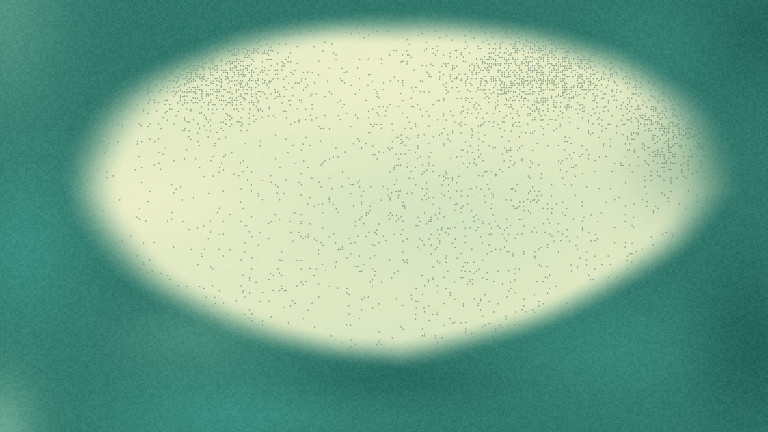
Reproduce this background procedurally as a Shadertoy shader.

```glsl
// A soft cream oval glowing inside a mottled teal vignette, dusted with fine stipple.
#define OVAL_CENTER vec2(0.523, 0.558)
#define OVAL_RADII vec2(0.414, 0.388)
#define EDGE_INNER 0.87
#define EDGE_OUTER 1.08
#define GRAIN_ROWS 288.0
#define GRAIN_AMOUNT 0.05
#define SPECK_ROWS 200.0
#define SPECK_DARKNESS 0.5

const vec3 CREAM = vec3(0.88, 0.915, 0.765);
const vec3 WARM_CREAM = vec3(0.925, 0.94, 0.79);
const vec3 SAGE = vec3(0.835, 0.893, 0.755);
const vec3 SHADED_SAGE = vec3(0.60, 0.73, 0.61);
const vec3 TEAL = vec3(0.195, 0.475, 0.425);
const vec3 BRIGHT_TEAL = vec3(0.235, 0.56, 0.505);
const vec3 DEEP_TEAL = vec3(0.125, 0.355, 0.32);
const vec3 MIST = vec3(0.46, 0.69, 0.59);
const vec3 INK = vec3(0.22, 0.34, 0.29);

float hash(vec2 p) {
    vec3 q = fract(p.xyx * 0.1031);
    q += dot(q, q.yzx + 33.33);
    return fract((q.x + q.y) * q.z);
}

float noise(vec2 p) {
    vec2 i = floor(p), f = fract(p);
    f = f * f * (3.0 - 2.0 * f);
    return mix(mix(hash(i), hash(i + vec2(1, 0)), f.x),
               mix(hash(i + vec2(0, 1)), hash(i + vec2(1, 1)), f.x), f.y);
}

// Soft elliptical patch, 1 at its centre
float patchAt(vec2 uv, vec2 center, vec2 size) {
    vec2 d = (uv - center) / size;
    return exp(-dot(d, d));
}

// Normalised radius of the oval, pulled in at the lower right
float ovalRadius(vec2 uv) {
    vec2 q = (uv - OVAL_CENTER) / OVAL_RADII;
    float corner = abs(q.x * q.y);
    float pull = q.y > 0.0 ? -0.06 : (q.x > 0.0 ? 0.30 : 0.08);
    return length(q) + pull * corner;
}

vec3 surround(vec2 uv) {
    vec3 c = TEAL;
    c = mix(c, BRIGHT_TEAL, 0.9 * patchAt(uv, vec2(0.03, 0.43), vec2(0.08, 0.20)));
    c = mix(c, BRIGHT_TEAL, 0.9 * patchAt(uv, vec2(0.30, 0.04), vec2(0.16, 0.10)));
    c = mix(c, BRIGHT_TEAL, 0.6 * patchAt(uv, vec2(0.80, 0.19), vec2(0.13, 0.12)));
    c = mix(c, BRIGHT_TEAL, 0.4 * patchAt(uv, vec2(0.87, 0.89), vec2(0.07, 0.08)));
    c = mix(c, MIST, 0.5 * patchAt(uv, vec2(0.0, 1.0), vec2(0.08, 0.25)));
    c = mix(c, MIST, 0.8 * patchAt(uv, vec2(0.0, 0.0), vec2(0.05, 0.13)));
    c = mix(c, MIST, 0.3 * patchAt(uv, vec2(0.25, 0.22), vec2(0.10, 0.08)));
    c = mix(c, DEEP_TEAL, 0.7 * patchAt(uv, vec2(0.98, 0.20), vec2(0.07, 0.20)));
    c = mix(c, DEEP_TEAL, 0.6 * patchAt(uv, vec2(1.0, 0.93), vec2(0.09, 0.14)));
    c = mix(c, DEEP_TEAL, 0.4 * patchAt(uv, vec2(0.51, 0.12), vec2(0.13, 0.05)));
    return c;
}

vec3 ovalFill(vec2 uv) {
    vec3 c = CREAM;
    c = mix(c, SAGE, patchAt(uv, vec2(0.58, 0.50), vec2(0.20, 0.17)));
    c = mix(c, WARM_CREAM, 0.8 * patchAt(uv, vec2(0.19, 0.54), vec2(0.13, 0.12)));
    c = mix(c, WARM_CREAM, 0.9 * patchAt(uv, vec2(0.50, 0.82), vec2(0.24, 0.15)));
    c = mix(c, SHADED_SAGE, 0.8 * patchAt(uv, vec2(0.92, 0.62), vec2(0.09, 0.13)));
    c = mix(c, SAGE, 0.5 * patchAt(uv, vec2(0.50, 0.22), vec2(0.20, 0.08)));
    return c;
}

// Chance of a speck: sparse everywhere, crowded on the upper shoulders
float speckDensity(vec2 uv) {
    float d = 0.025 + 0.06 * patchAt(uv, vec2(0.60, 0.55), vec2(0.20, 0.30));
    d += 0.50 * patchAt(uv, vec2(0.28, 0.83), vec2(0.075, 0.09));
    d += 0.50 * patchAt(uv, vec2(0.71, 0.83), vec2(0.10, 0.09));
    d += 0.40 * patchAt(uv, vec2(0.88, 0.72), vec2(0.05, 0.09));
    return d;
}

// Round dots, one jittered in each chosen cell
float specks(vec2 p, float density) {
    vec2 g = p * SPECK_ROWS, cell = floor(g);
    vec2 jitter = vec2(hash(cell + 17.0), hash(cell + 43.0)) - 0.5;
    float px = SPECK_ROWS / iResolution.y;
    float dist = length(fract(g) - 0.5 - 0.4 * jitter);
    float dotMask = 1.0 - smoothstep(0.35 - 0.5 * px, 0.35 + 0.5 * px, dist);
    return dotMask * step(hash(cell), density);
}

void mainImage(out vec4 fragColor, in vec2 fragCoord) {
    vec2 uv = fragCoord / iResolution.xy;
    vec2 p = fragCoord / iResolution.y;

    // Oval over surround, with a slightly uneven airbrushed rim
    float r = ovalRadius(uv) + 0.02 * (noise(p * 9.0) - 0.5);
    float inside = 1.0 - smoothstep(EDGE_INNER, EDGE_OUTER, r);
    vec3 color = mix(surround(uv), ovalFill(uv), inside);

    // Fine grain, strongest in the teal
    float grain = hash(floor(p * GRAIN_ROWS)) - 0.5;
    color += GRAIN_AMOUNT * grain * mix(1.0, 0.25, inside);

    // Dark stipple on the oval
    color = mix(color, INK, SPECK_DARKNESS * inside * specks(p, speckDensity(uv)));
    fragColor = vec4(color, 1.0);
}
```
